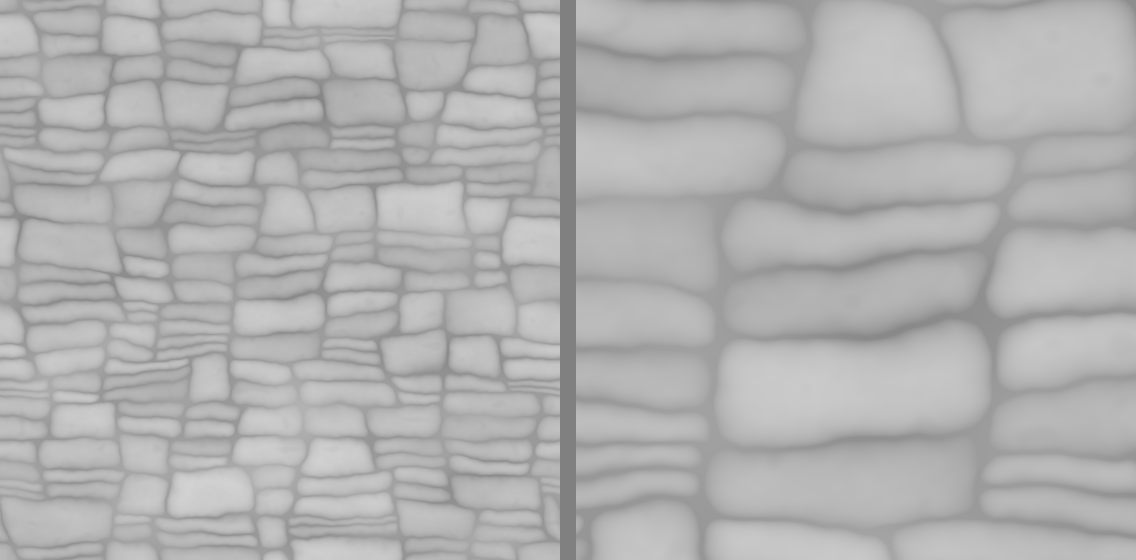
Left: the whole. Right: its middle third, enlarged.
Reproduce this texture map procedurally as a Shadertoy shader.

```glsl
const vec2 GRID = vec2(8.0, 16.0);   // even counts keep the pinwheel layout periodic
const float TAU = 6.2831853;

vec2 hash2(vec2 p) {
    vec3 h = fract(vec3(p.xyx) * vec3(0.1031, 0.1030, 0.0973));
    h += dot(h, h.yzx + 33.33);
    return fract((h.xx + h.yz) * h.zy);
}

// Gradient noise that wraps after a whole number of cells
float corner(vec2 cell, vec2 offset, vec2 period) {
    float angle = TAU * hash2(mod(cell, period) + period).x;
    return dot(vec2(cos(angle), sin(angle)), offset);
}

float gradientNoise(vec2 uv, vec2 period) {
    vec2 p = uv * period, i = floor(p), f = p - i;
    vec2 e = vec2(1.0, 0.0);
    vec2 w = f * f * f * (f * (f * 6.0 - 15.0) + 10.0);
    return mix(mix(corner(i, f, period), corner(i + e.xy, f - e.xy, period), w.x),
               mix(corner(i + e.yx, f - e.yx, period), corner(i + e.xx, f - e.xx, period), w.x), w.y);
}

vec2 warp(vec2 uv, vec2 period) {
    return vec2(gradientNoise(uv, period), gradientNoise(uv + 0.37, period));
}

float smoothMin(float a, float b, float k) {
    float h = max(k - abs(a - b), 0.0) / k;
    return min(a, b) - 0.25 * k * h * h;
}

// Signed offsets from the tilted joint that crosses a grid cell
float uprightJoint(vec2 q, vec2 cell) {
    vec2 h = hash2(mod(cell, GRID)) - 0.5, r = q - cell - 0.5;
    return (r.x - 0.64 * h.x - 0.3 * h.y * r.y) / GRID.x;
}

float levelJoint(vec2 q, vec2 cell) {
    vec2 h = hash2(mod(cell, GRID)) - 0.5, r = q - cell - 0.5;
    return (r.y - 0.64 * h.x - 0.3 * h.y * r.x) / GRID.y;
}

// Distances to the left, right, bottom and top joints of the block around a grid vertex
vec4 blockSides(vec2 q, vec2 v) {
    vec2 sw = v - 1.0, se = v - vec2(0.0, 1.0), nw = v - vec2(1.0, 0.0);
    if (mod(v.x + v.y, 2.0) < 0.5)
        return vec4(uprightJoint(q, sw), -uprightJoint(q, v), levelJoint(q, se), -levelJoint(q, nw));
    return vec4(uprightJoint(q, nw), -uprightJoint(q, se), levelJoint(q, sw), -levelJoint(q, v));
}

float innerDistance(vec4 s) {
    return min(min(s.x, s.y), min(s.z, s.w));
}

// Rounded distance to the rim of a stone
float rimDistance(vec4 s) {
    float height = max(s.z + s.w, 0.004);
    float across = min(s.x, s.y);
    float along = smoothMin(s.z, s.w, 0.4 * height);
    return smoothMin(across, along, min(0.018, 0.5 * height));
}

float stoneSurface(vec2 uv) {
    float broad = gradientNoise(uv, vec2(9.0, 17.0));
    float fine = gradientNoise(uv, vec2(26.0, 44.0));
    float grain = gradientNoise(uv, vec2(90.0, 110.0));
    float pits = smoothstep(0.3, 0.55, gradientNoise(uv + 0.21, vec2(34.0, 38.0)));
    return 0.03 * broad + 0.016 * fine + 0.008 * grain - 0.022 * pits;
}

void mainImage(out vec4 fragColor, in vec2 fragCoord) {
    vec2 uv = fragCoord / iResolution.xy;

    // Bend the joints
    vec2 bent = uv + 0.022 * warp(uv, vec2(5.0, 6.0)) + 0.008 * warp(uv, vec2(18.0, 20.0))
              + 0.0022 * warp(uv, vec2(60.0));
    vec2 q = bent * GRID;

    // Find the block that holds this point
    vec4 sides = vec4(-1.0);
    vec2 block = vec2(0.0);
    for (int k = 0; k < 4; k++) {
        vec2 v = floor(q) + vec2(k % 2, k / 2);
        vec4 s = blockSides(q, v);
        if (innerDistance(s) > innerDistance(sides)) { sides = s; block = v; }
    }

    // Split some blocks into thin slabs, more often in the lower courses
    vec2 id = mod(block, GRID);
    vec2 pick = hash2(id + 71.0);
    float lowCourse = 0.5 + 0.5 * sin(TAU * block.y / GRID.y);
    float slabs = 1.0 + floor(pick.x * (1.3 + 0.9 * lowCourse));
    float u = sides.x / max(sides.x + sides.y, 0.001);
    float height = sides.z + sides.w;
    float t = clamp(sides.z / max(height, 0.001), 0.0, 0.999);
    t += (pick.y - 0.5) * (2.0 * u - 0.4) * t * (1.0 - t);
    float slab = floor(t * slabs), level = fract(t * slabs);
    sides.zw = vec2(level, 1.0 - level) * height / slabs;

    // Stone tone: own shade, tilted face and rough surface
    vec2 shade = hash2(id + 131.0 + slab * vec2(17.0, 31.0)) - 0.5;
    float rim = max(rimDistance(sides) - 0.0009, 0.0);
    float stone = 0.735 + 0.065 * shade.x + 0.022 * smoothstep(0.0, 0.025, rim);
    stone += 0.05 * dot(vec2(u, level) - 0.5, vec2(shade.y, 0.4 + shade.x));
    stone += stoneSurface(uv);

    // Soft dark joints of uneven depth
    float joint = 0.605 + 0.12 * gradientNoise(uv + 0.13, vec2(7.0, 9.0));
    float tone = mix(joint, stone, 1.0 - exp(-rim / 0.0048));

    // Broad light over the wall
    tone += 0.016 * sin(TAU * uv.y) + 0.04 * gradientNoise(uv, vec2(3.0, 4.0));
    fragColor = vec4(vec3(clamp(tone, 0.0, 1.0)), 1.0);
}
```
